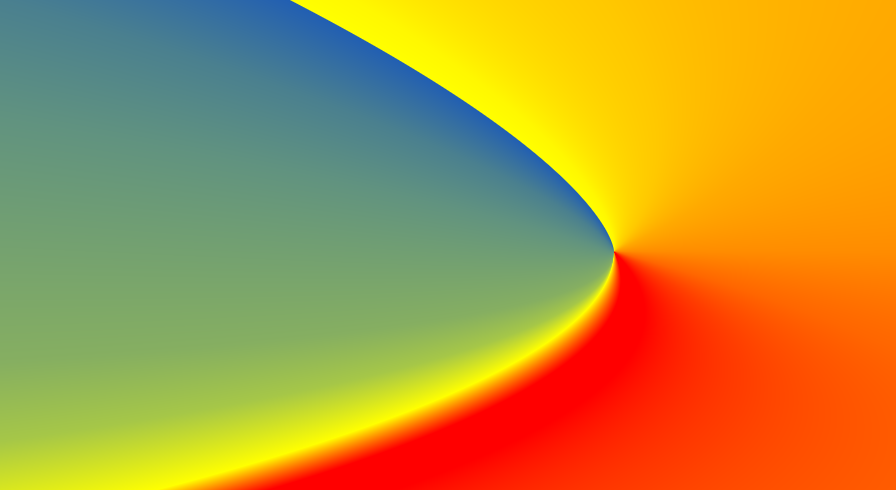
A WebGL 1 fragment shader for this background:

```glsl
precision highp float;
// Colour sweep around one focal point, split by a curved, parabola-like front.
// Outside the front, colour follows the angle in a plane where the front is
// straightened; inside, it follows the height between the two branches.

uniform vec2 u_resolution;

const float PI = 3.14159265;
const float ASPECT = 512.0 / 280.0;
const vec2 FOCUS = vec2(1.253, 0.487);

// Branch shape: offset to the left = bend * height ^ power
const float UPPER_BEND = 1.80;
const float UPPER_POWER = 1.5;
const float LOWER_BEND = 3.94;
const float LOWER_POWER = 2.0;

const vec3 BLUE = vec3(0.13, 0.37, 0.70);
const vec3 STEEL = vec3(0.29, 0.50, 0.56);
const vec3 TEAL = vec3(0.38, 0.575, 0.50);
const vec3 GREEN = vec3(0.525, 0.685, 0.38);
const vec3 LIME = vec3(0.65, 0.78, 0.28);
const vec3 YELLOW = vec3(1.0, 1.0, 0.0);

// Linear step from 0 at a to 1 at b
float ramp(float a, float b, float x) {
    return clamp((x - a) / (b - a), 0.0, 1.0);
}

// Height of a branch at a given distance left of the focus
float branchHeight(float left, float bend, float power) {
    return pow(max(left, 0.0) / bend, 1.0 / power);
}

// Blue at the upper branch (0) through green to yellow at the lower (1)
vec3 innerColor(float t) {
    vec3 c = mix(BLUE, STEEL, ramp(0.0, 0.20, t));
    c = mix(c, TEAL, ramp(0.20, 0.38, t));
    c = mix(c, GREEN, ramp(0.38, 0.75, t));
    c = mix(c, LIME, ramp(0.75, 0.87, t));
    return mix(c, YELLOW, ramp(0.87, 1.0, t));
}

// Clockwise turn, 0 up to 1 down: yellow, amber, red, then back to yellow
vec3 outerColor(float turn) {
    float g = mix(1.0, 0.97, ramp(0.0, 0.08, turn));
    g = mix(g, 0.785, ramp(0.08, 0.285, turn));
    g = mix(g, 0.665, ramp(0.285, 0.375, turn));
    g = mix(g, 0.55, ramp(0.375, 0.50, turn));
    g = mix(g, 0.40, ramp(0.50, 0.585, turn));
    g = mix(g, 0.24, ramp(0.585, 0.645, turn));
    g = mix(g, 0.0, ramp(0.645, 0.75, turn));
    g = mix(g, 1.0, ramp(0.86, 1.0, turn));
    return vec3(1.0, g, 0.0);
}

void main() {
    vec2 p = gl_FragCoord.xy / u_resolution * vec2(ASPECT, 1.0) - FOCUS;
    bool above = p.y > 0.0;
    float bend = above ? UPPER_BEND : LOWER_BEND;
    float power = above ? UPPER_POWER : LOWER_POWER;
    float height = max(abs(p.y), 0.00001);

    // Straighten the front into a vertical line
    float across = p.x + bend * pow(height, power);
    float turn = atan(max(across, 0.0), p.y) / PI;

    // Relative position between the branches
    float top = branchHeight(-p.x, UPPER_BEND, UPPER_POWER);
    float bottom = branchHeight(-p.x, LOWER_BEND, LOWER_POWER);
    float t = clamp((top - p.y) / max(top + bottom, 0.00001), 0.0, 1.0);

    // Antialiased front, about one pixel wide
    float slope = bend * power * pow(height, power - 1.0);
    float edge = across / length(vec2(1.0, slope));
    float outside = clamp(edge * u_resolution.y + 0.5, 0.0, 1.0);

    gl_FragColor = vec4(mix(innerColor(t), outerColor(turn), outside), 1.0);
}
```
